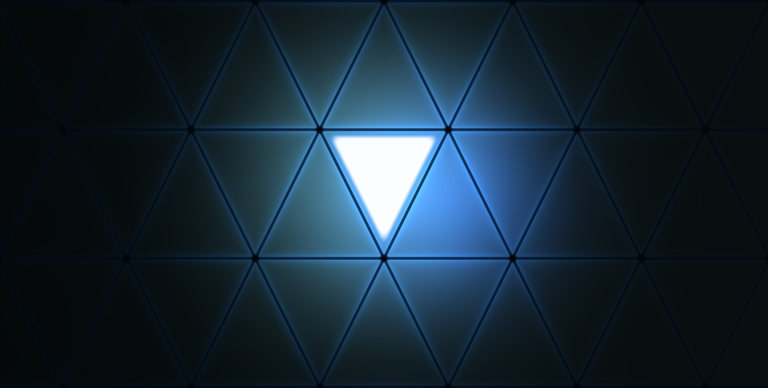
Reproduce this background procedurally as a Shadertoy shader.

```glsl
// Dark triangular tiling with one glowing white tile and blue light leaking along its seams.

const float ROWS = 3.016;                     // tile rows per canvas height
const float SLOPE_LENGTH = 1.118;             // length of the slanted seam normal
const vec3 TEAL = vec3(0.30, 0.50, 0.55);
const vec3 BLUE = vec3(0.04, 0.13, 0.43);
const vec3 SEAM_LIGHT = vec3(0.08, 0.42, 0.85);
const vec3 SEAM_CORE = vec3(0.005, 0.03, 0.07);
const vec3 HALO = vec3(0.36, 0.66, 1.0);
const vec3 WHITE = vec3(0.98, 0.995, 1.0);

float smoothMax(float a, float b, float k) {
    float h = max(k - abs(a - b), 0.0) / k;
    return max(a, b) + h * h * k * 0.25;
}

float gaussian(vec2 offset, float spread) {
    return exp(-dot(offset, offset) / spread);
}

float distanceToInteger(float v) {
    return abs(v - round(v));
}

// Distance to the nearest seam; every third family of lines is horizontal
float seamDistance(vec2 q) {
    float row = q.y + 0.5;
    float rising = distanceToInteger(q.x - 0.5 * row) / SLOPE_LENGTH;
    float falling = distanceToInteger(q.x + 0.5 * row) / SLOPE_LENGTH;
    return min(distanceToInteger(row), min(rising, falling));
}

// Distance to the nearest crossing of seams
float jointDistance(vec2 q) {
    float row = q.y + 0.5;
    float nearestRow = round(row);
    float dx = distanceToInteger(q.x - 0.5 * nearestRow);
    return length(vec2(dx, row - nearestRow));
}

// Signed distance to the central downward tile, with soft corners
float tileDistance(vec2 q, float rounding) {
    float halfWidth = 0.5 * (q.y + 0.5);
    float right = (q.x - halfWidth) / SLOPE_LENGTH;
    float left = (-q.x - halfWidth) / SLOPE_LENGTH;
    return smoothMax(smoothMax(left, right, rounding), q.y - 0.5, rounding);
}

// Dark surface lit by a wide teal glow and a blue lobe on the right
vec3 surface(vec2 q) {
    vec3 base = mix(vec3(0.016, 0.030, 0.034), vec3(0.030, 0.048, 0.052),
                    smoothstep(-3.0, 3.0, q.x));
    vec3 ambient = vec3(0.015, 0.035, 0.040) * gaussian(q, 4.0);
    vec3 teal = TEAL * gaussian(q - vec2(0.0, 0.1), 0.9);
    vec3 blue = BLUE * gaussian(q - vec2(0.48, -0.02), 0.5);
    return base + ambient + teal + blue;
}

// Light on both sides of each seam, then the dark groove itself
vec3 addSeams(vec3 color, vec2 q, float pixel) {
    float d = seamDistance(q);
    float joint = jointDistance(q);
    float power = gaussian(q - vec2(0.0, 0.1), 1.5) + 0.035;
    float light = power * (0.85 * exp(-d / 0.022) + 0.15 * exp(-d / 0.08));
    color += SEAM_LIGHT * light * (1.0 - 0.4 * color);

    float groove = 1.0 - smoothstep(0.004, 0.010 + pixel, d);
    color = mix(color, SEAM_CORE + SEAM_LIGHT * 0.15 * power, 0.85 * groove);
    float hole = 1.0 - smoothstep(0.012, 0.035 + pixel, joint);
    return mix(color, vec3(0.005, 0.012, 0.025), 0.9 * hole);
}

// Bright tile with a pale blue rim
vec3 addTile(vec3 color, vec2 q) {
    float d = tileDistance(q, 0.07);
    color = mix(color, HALO, 1.0 - smoothstep(-0.065, -0.012, d));
    return mix(color, WHITE, 1.0 - smoothstep(-0.075, -0.035, d));
}

void mainImage(out vec4 fragColor, in vec2 fragCoord) {
    float pixel = ROWS / iResolution.y;
    vec2 q = (fragCoord - 0.5 * iResolution.xy) * pixel;
    vec3 color = surface(q);
    color = addSeams(color, q, pixel);
    color = addTile(color, q);
    fragColor = vec4(clamp(color, 0.0, 1.0), 1.0);
}
```
